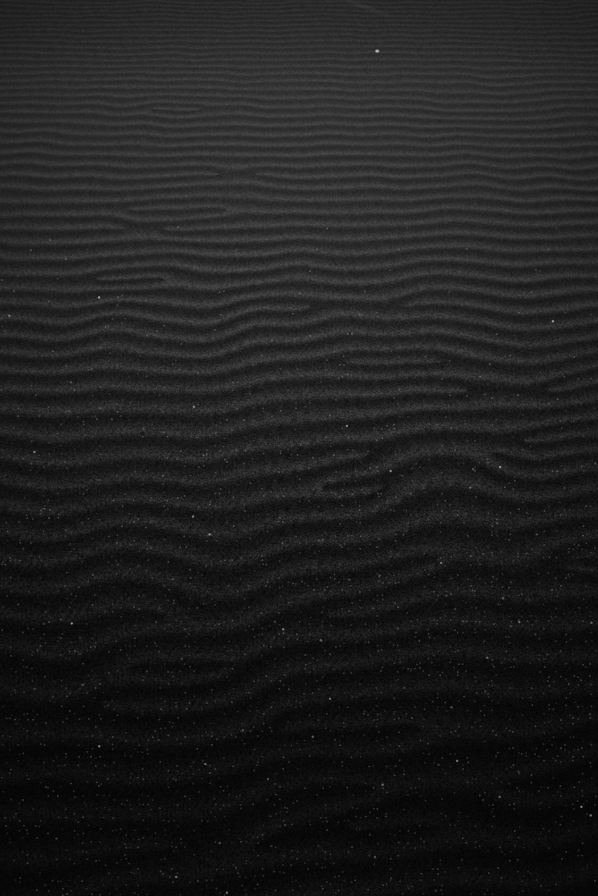
This texture is drawn by a Shadertoy shader. Its source:

```glsl
// Dark wind-rippled sand receding into the distance, with grain and glints.

float hash(vec2 p) {
    return fract(sin(dot(p, vec2(127.1, 311.7))) * 43758.5453);
}

float noise(vec2 p) {
    vec2 i = floor(p), f = fract(p);
    f = f * f * (3.0 - 2.0 * f);
    return mix(mix(hash(i), hash(i + vec2(1, 0)), f.x),
               mix(hash(i + vec2(0, 1)), hash(i + vec2(1, 1)), f.x), f.y);
}

// Number of ripples between the far edge and a given nearness (0 far, 1 near).
float rippleRow(float near) {
    return 24.0 * log(1.0 + 9.1 * near);
}

// Extra ripple segments: each pair of phase vortices makes two forks.
float forks(float x, float row) {
    float shift = 0.0;
    for (int i = 0; i < 20; i++) {
        float k = float(i);
        float near = 0.12 + 0.85 * (k + hash(vec2(k, 3.0))) / 20.0;
        float centre = 0.68 * hash(vec2(k, 7.0));
        float halfWidth = (0.02 + 0.05 * hash(vec2(k, 11.0))) * (0.6 + near);
        float stretch = 0.55 / (0.005 + 0.041 * near);
        float dy = row - rippleRow(near);
        float pair = atan(dy, (x - centre + halfWidth) * stretch)
                   - atan(dy, (x - centre - halfWidth) * stretch);
        shift += (mod(k, 2.0) < 0.5 ? pair : -pair) / 6.28318;
    }
    return shift;
}

// Gentle windward rise to a narrow crest, then a steeper lee side.
float rippleProfile(float phase) {
    float f = fract(phase);
    float crest = smoothstep(-0.05, 0.62, f) * (1.0 - smoothstep(0.54, 0.94, f));
    return crest * mix(0.7, 1.0, crest);
}

// Scattered bright grains, one candidate per grid cell.
float glints(vec2 p, float cells, float chance, float radius) {
    vec2 q = p * cells, id = floor(q);
    vec2 spot = 0.2 + 0.6 * vec2(hash(id + 17.0), hash(id + 41.0));
    float d = length(q - id - spot) / cells;
    float lit = hash(id + 5.0) < chance ? 0.3 + 0.7 * hash(id + 29.0) : 0.0;
    return lit * (1.0 - smoothstep(radius * 0.3, radius, d));
}

void mainImage(out vec4 fragColor, in vec2 fragCoord) {
    vec2 p = fragCoord / iResolution.y;
    float near = 1.0 - p.y;
    float row = rippleRow(near);
    float side = p.x - 0.334;

    // Bend the ripples with broad and small undulations
    vec2 ground = vec2(side * 5.5 / (0.3 + near), row * 0.11);
    float bend = 0.65 * (noise(ground + 20.0) - 0.5)
               + 0.5 * (noise(ground * vec2(2.3, 2.6) + 51.0) - 0.5);
    bend += 0.16 * cos((p.x - 0.15) * 36.0) * smoothstep(0.12, 0.35, near)
          * (1.0 - 0.6 * smoothstep(0.6, 0.9, near));

    // Ripples climb to the right, most across the middle
    float climb = 1.3 * p.x + 0.8 * smoothstep(0.2, 0.45, p.x);
    float phase = row + bend + climb * smoothstep(0.12, 0.55, near)
                + forks(p.x, row);
    float wave = rippleProfile(phase);

    // Light falls off toward the viewer and the sides
    float base = mix(0.212, 0.045, smoothstep(0.12, 0.93, near));
    base *= mix(0.78, 1.0, smoothstep(0.0, 0.1, near));
    base *= 1.0 - 2.2 * side * side;
    float relief = mix(0.25, 0.68, smoothstep(0.0, 0.4, near));
    relief *= 0.8 + 0.35 * noise(ground * vec2(2.0, 3.0) + 9.0);
    float shade = base * (1.0 + relief * (wave - 0.42));

    // Sand grain, strongest up close
    vec2 turned = mat2(0.8, 0.6, -0.6, 0.8) * p;
    float grain = noise(turned * 640.0) + 0.7 * noise(p * 790.0 + 33.0) - 0.85;
    shade *= 1.0 + grain * mix(0.18, 0.85, smoothstep(0.1, 0.75, near));

    // Glints
    float close = smoothstep(0.25, 0.75, near);
    shade += 0.18 * glints(p, 210.0, 0.16 * close, 0.0016);
    shade += 0.45 * glints(p, 58.0, 0.04 * close, 0.002);

    // Lone pale pebble and a faint track far away
    float pebble = length((p - vec2(0.421, 0.943)) * vec2(0.8, 1.0));
    shade += 0.5 * (1.0 - smoothstep(0.0008, 0.0025, pebble));
    float track = abs(p.y - 1.0 + (p.x - 0.385) * 0.35);
    shade += 0.04 * (1.0 - smoothstep(0.0, 0.004, track))
           * smoothstep(0.38, 0.4, p.x) * (1.0 - smoothstep(0.41, 0.45, p.x));

    fragColor = vec4(vec3(max(shade, 0.0)), 1.0);
}
```
